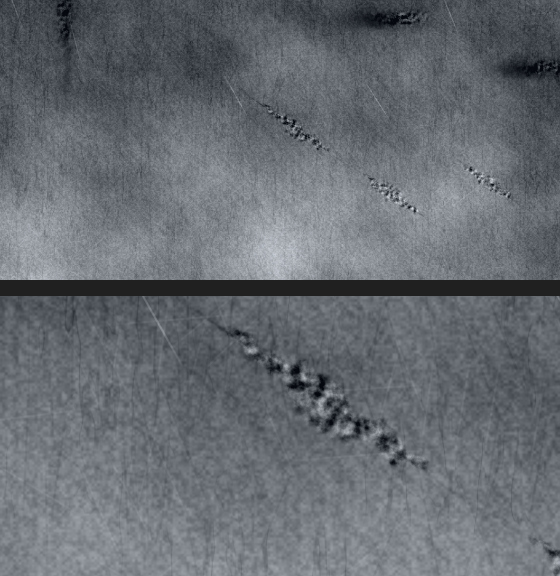
Top, the full canvas; bottom, a detail of the centre.
Give the GLSL for this texture, as a WebGL 1 fragment shader.

```glsl
precision highp float;
// Worn blue-grey metal sheet: cloudy tone, fine grain, hairline scratches, gouges and soot.
uniform vec2 u_resolution;

const float TONE_BOTTOM = 0.525;
const float TONE_TOP = 0.325;
const float CLOUD_AMOUNT = 0.38;
const float GRAIN_AMOUNT = 0.085;
const float STREAK_AMOUNT = 0.045;
const float VEIN_AMOUNT = 0.055;
const float SCRATCH_AMOUNT = 0.032;
const float RELIEF_AMOUNT = 0.85;
const float SOOT_AMOUNT = 0.78;
const float GOUGE_ANGLE = -0.62;
const vec3 TINT_SHADOW = vec3(-0.016, 0.000, 0.024);
const vec3 TINT_LIGHT = vec3(-0.022, 0.000, 0.030);

float hash(vec2 p) {
  vec3 q = fract(p.xyx * 0.1031);
  q += dot(q, q.yzx + 33.33);
  return fract((q.x + q.y) * q.z);
}

float noise(vec2 p) {
  vec2 cell = floor(p), f = fract(p);
  f = f * f * (3.0 - 2.0 * f);
  float low = mix(hash(cell), hash(cell + vec2(1.0, 0.0)), f.x);
  float high = mix(hash(cell + vec2(0.0, 1.0)), hash(cell + 1.0), f.x);
  return mix(low, high, f.y);
}

float fbm(vec2 p) {
  float sum = 0.0, weight = 0.533;
  for (int i = 0; i < 4; i++) {
    sum += weight * noise(p);
    p = mat2(1.6, 1.2, -1.2, 1.6) * p + 17.3;
    weight *= 0.5;
  }
  return sum;
}

// Coordinates along and across a direction.
vec2 turn(vec2 p, float angle) {
  float c = cos(angle), s = sin(angle);
  return vec2(c * p.x + s * p.y, c * p.y - s * p.x);
}

float spot(vec2 p, vec2 centre, vec2 size) {
  vec2 d = (p - centre) / size;
  return exp(-dot(d, d));
}

// One faded hairline in a share of the cells of a turned grid.
float scratches(vec2 p, float angle, vec2 cell, float share, float width) {
  vec2 q = turn(p, angle) / cell;
  vec2 id = floor(q), f = fract(q);
  float tilt = (f.x - 0.5) * (hash(id + 13.0) - 0.5) * 0.5;
  float d = abs(f.y - 0.25 - 0.5 * hash(id + 7.0) - tilt) * cell.y;
  float line = 1.0 - smoothstep(0.3 * width, width + 0.7 / u_resolution.y, d);
  float ends = smoothstep(0.0, 0.3, f.x) * (1.0 - smoothstep(0.6, 1.0, f.x));
  return line * ends * step(hash(id), share);
}

// Meandering dark fissures, mostly upright.
float veins(vec2 p, vec2 scale) {
  float ridge = abs(fbm(p * scale) - 0.5);
  float patches = smoothstep(0.42, 0.65, noise(p * vec2(16.0, 9.0) + scale));
  return (1.0 - smoothstep(0.0, 0.05, ridge)) * patches;
}

void main() {
  vec2 p = gl_FragCoord.xy / u_resolution.y;
  p.x *= 2.0 * u_resolution.y / u_resolution.x;

  // Broad light and cloudy patches
  float tone = mix(TONE_BOTTOM, TONE_TOP, smoothstep(0.0, 0.95, p.y));
  tone += CLOUD_AMOUNT * (fbm(p * vec2(3.2, 4.2) + 4.7) - 0.5);
  tone += 0.11 * spot(p, vec2(0.98, 0.06), vec2(0.14, 0.16));
  tone += 0.05 * spot(p, vec2(0.20, 0.10), vec2(0.25, 0.30));
  tone += 0.07 * spot(p, vec2(0.75, 0.36), vec2(0.30, 0.16));
  tone -= 0.10 * spot(p, vec2(0.0, 0.48), vec2(0.12, 0.26));
  tone -= 0.10 * smoothstep(1.65, 2.0, p.x) * (1.0 - 0.5 * p.y);

  // Grain and brushed streaks
  tone += GRAIN_AMOUNT * (noise(p * 175.0) - 0.5);
  tone += GRAIN_AMOUNT * (noise(p * 310.0 + 9.0) - 0.5);
  tone += STREAK_AMOUNT * (noise(turn(p, -0.85) * vec2(14.0, 150.0)) - 0.5);
  tone += STREAK_AMOUNT * (noise(p * vec2(140.0, 10.0)) - 0.5);

  // Dark fissures and pale hairlines
  tone -= VEIN_AMOUNT * veins(p, vec2(44.0, 9.0));
  tone -= 0.6 * VEIN_AMOUNT * veins(p + 3.1, vec2(34.0, 22.0));
  for (int i = 0; i < 6; i++) {
    float k = float(i);
    float angle = 0.75 + 0.62 * k;
    vec2 cell = vec2(0.13 + 0.02 * k, 0.045);
    tone += SCRATCH_AMOUNT * scratches(p + k * 1.7, angle, cell, 0.14, 0.0012);
    float upright = 1.2 + 0.14 * k;
    tone -= SCRATCH_AMOUNT * scratches(p + k * 2.3 + 5.0, upright, cell, 0.18, 0.0014);
  }
  tone += 4.0 * SCRATCH_AMOUNT * scratches(p, -1.2, vec2(0.2, 0.16), 0.06, 0.0012);

  // Crumbled diagonal gouges, each on a faint longer crack
  float crumble = 0.0, soot = 0.0;
  float ragged = noise(p * 45.0) + 0.6 * noise(p * 100.0) - 0.8;
  for (int i = 0; i < 3; i++) {
    float k = float(i);
    vec2 centre = vec2(1.055 + 0.345 * k, 0.54 + k * (0.14 * k - 0.375));
    vec2 q = turn(p - centre, GOUGE_ANGLE);
    float reach = 0.165 - 0.025 * k;
    float taper = max(0.0, 1.0 - abs(q.x) / reach);
    float side = abs(q.y + 0.022 * ragged);
    crumble += (1.0 - smoothstep(0.2, 1.0, side / (0.005 + 0.034 * taper))) * smoothstep(0.0, 0.25, taper);
    float crack = 1.0 - smoothstep(0.0, 0.005, abs(q.y + 0.008 * ragged));
    tone -= 0.09 * crack * (1.0 - smoothstep(0.4, 2.0, abs(q.x) / reach));
  }

  // Sooty burns with broken edges
  for (int i = 0; i < 2; i++) {
    vec2 centre = vec2(1.36, 0.93) + float(i) * vec2(0.53, -0.175);
    vec2 q = p + vec2(0.0, 0.015 * ragged);
    soot += spot(q, centre, vec2(0.11, 0.032));
    crumble += 0.9 * spot(q, centre + vec2(0.075, 0.005), vec2(0.08, 0.026));
  }
  vec2 upright = p + vec2(0.025 * ragged, 0.0);
  soot += 0.65 * spot(upright, vec2(0.235, 0.95), vec2(0.03, 0.15));
  soot += 0.25 * spot(upright, vec2(0.235, 0.75), vec2(0.018, 0.12));
  crumble += 0.7 * spot(upright, vec2(0.235, 0.93), vec2(0.026, 0.09));

  // Shading of the broken metal
  tone *= 1.0 - SOOT_AMOUNT * min(soot, 1.0);
  float relief = fbm(p * 95.0) - fbm(p * 95.0 + vec2(-0.6, 0.7));
  tone += min(crumble, 1.0) * (RELIEF_AMOUNT * relief - 0.05);

  tone = clamp(tone, 0.03, 0.92);
  gl_FragColor = vec4(tone + mix(TINT_SHADOW, TINT_LIGHT, tone), 1.0);
}
```
